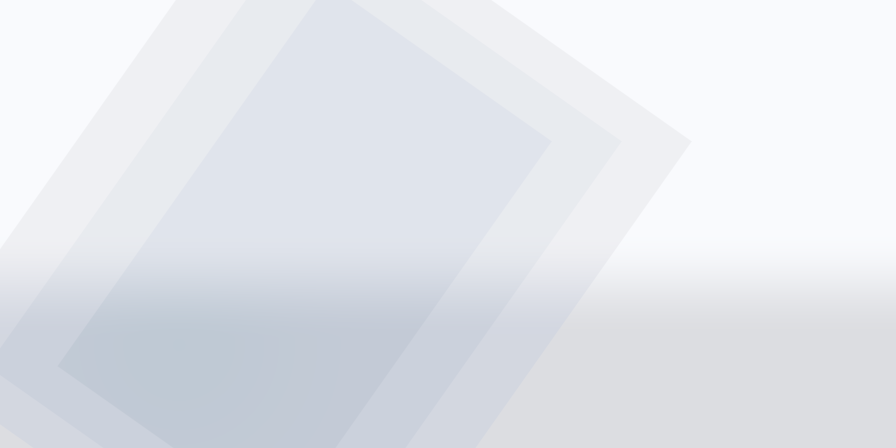
Give the GLSL for this background, as a Shadertoy shader.

```glsl
// Three nested translucent tilted panels over a white wall fading into a grey floor.

// Layout, in units of the canvas height
const vec2 PANEL_CENTER = vec2(0.680, 0.4336);
const vec2 PANEL_HALF_SIZE = vec2(0.306, 0.523);
const vec2 PANEL_GROWTH = vec2(0.1277, 0.0900);
const float PANEL_TILT = 0.6144;
const float FLOOR_FULL = 0.245;
const float FLOOR_START = 0.479;
const vec2 SHADE_CENTER = vec2(0.40, 0.23);
const float SHADE_RADIUS = 0.25;

// Colours
const vec3 WALL = vec3(0.975, 0.981, 0.992);
const vec3 FLOOR = vec3(0.862, 0.866, 0.881);
const vec3 COOL_SHADE = vec3(0.018, 0.004, 0.008);

// Light absorbed by each panel, from the largest to the smallest
const int PANEL_COUNT = 3;
const vec3 WALL_TINT[PANEL_COUNT] = vec3[](
    vec3(0.036, 0.040, 0.038), vec3(0.029, 0.021, 0.016), vec3(0.031, 0.026, 0.014));
const vec3 FLOOR_TINT[PANEL_COUNT] = vec3[](
    vec3(0.036, 0.024, 0.001), vec3(0.030, 0.024, 0.019), vec3(0.031, 0.026, 0.022));

float boxDistance(vec2 p, vec2 halfSize) {
    vec2 d = abs(p) - halfSize;
    return length(max(d, 0.0)) + min(max(d.x, d.y), 0.0);
}

vec2 rotate(vec2 p, float angle) {
    float c = cos(angle), s = sin(angle);
    return vec2(c * p.x - s * p.y, s * p.x + c * p.y);
}

void mainImage(out vec4 fragColor, in vec2 fragCoord) {
    vec2 p = fragCoord / iResolution.y;
    float edge = 0.75 / iResolution.y;

    // Wall and floor, with a soft horizon
    float floorAmount = 1.0 - smoothstep(FLOOR_FULL, FLOOR_START, p.y);
    vec3 color = mix(WALL, FLOOR, floorAmount);

    // Nested panels, each absorbing a little more light
    vec2 q = rotate(p - PANEL_CENTER, PANEL_TILT);
    float cover = 0.0;
    for (int i = 0; i < PANEL_COUNT; i++) {
        vec2 halfSize = PANEL_HALF_SIZE + PANEL_GROWTH * float(PANEL_COUNT - 1 - i);
        cover = 1.0 - smoothstep(-edge, edge, boxDistance(q, halfSize));
        color -= cover * mix(WALL_TINT[i], FLOOR_TINT[i], floorAmount);
    }

    // Faint cool shade near the lower corner of the innermost panel
    vec2 offset = (p - SHADE_CENTER) / SHADE_RADIUS;
    color -= COOL_SHADE * cover * floorAmount * exp(-dot(offset, offset));

    fragColor = vec4(color, 1.0);
}
```
